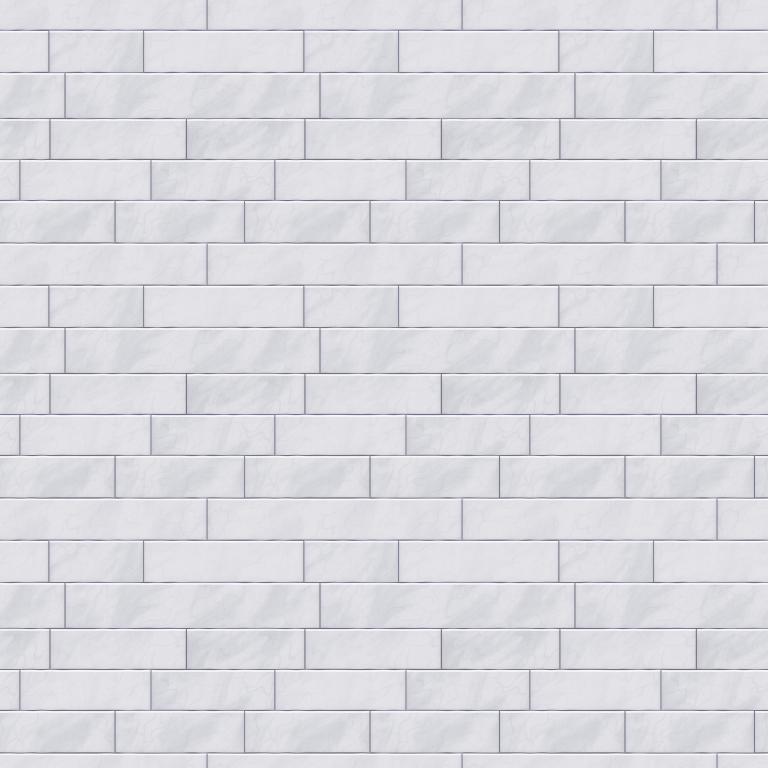
A WebGL 2 fragment shader for this texture:

```glsl
#version 300 es
precision highp float;
// Pale marble wall: a block of six uneven tile courses, repeated about three
// times each way. Each tile gets its own seed and tone; layered sines make the
// soft clouds, cellular borders the veins, and box-filtered bands the joints.
uniform vec2 u_resolution;
out vec4 fragColor;

const float PERIOD = 0.332;        // block size, in canvas units
const float BLOCK_TOP = 0.953;     // offset of the first course, in blocks
const float JOINT = 0.0021;        // half width of a joint, in blocks
const float GLINT = 0.0068;        // height of the bright upper bevel
const vec3 MARBLE = vec3(0.893, 0.892, 0.912);
const vec3 CLOUD = vec3(0.785, 0.795, 0.815);
const vec3 GROUT = vec3(0.53, 0.52, 0.59);
const vec3 BEVEL = vec3(0.985);

// Each course: top edge, first joint, second joint (equal means one long tile)
const vec3 COURSES[7] = vec3[7](
  vec3(0.0, 0.812, 0.812), vec3(0.1657, 0.192, 0.563),
  vec3(0.3314, 0.255, 0.255), vec3(0.5118, 0.196, 0.731),
  vec3(0.6726, 0.078, 0.592), vec3(0.8333, 0.451, 0.959), vec3(1.0));
// Greyness of the two tiles in each course
const vec2 TONES[6] = vec2[6](vec2(0.3), vec2(0.6, 0.2), vec2(0.55),
  vec2(0.38, 0.75), vec2(0.25, 0.6), vec2(0.55, 0.58));

vec2 hash2(vec2 p) {
  vec2 k = vec2(dot(p, vec2(127.1, 311.7)), dot(p, vec2(269.5, 183.3)));
  return fract(sin(k) * 43758.55);
}

// Share of one pixel covered by the band from lo to hi
float band(float d, float lo, float hi, float px) {
  return max(0.0, min(d + 0.5 * px, hi) - max(d - 0.5 * px, lo)) / px;
}

// Layered, warped and turned sines, roughly -1 to 1
float clouds(vec2 p, float seed) {
  const mat2 TURN = mat2(0.8, 0.6, -0.6, 0.8);
  float sum = 0.0, amp = 0.6;
  for (int i = 0; i < 5; i++) {
    p += 0.55 * sin(1.3 * p.yx + seed);
    sum += amp * sin(p.x + seed) * cos(p.y - seed);
    p = TURN * p * 1.8 + 1.7;
    amp *= 0.58;
  }
  return sum;
}

// Gap between the nearest two cell points: zero along cell borders
float cellGap(vec2 p, float seed) {
  vec2 cell = floor(p);
  float near = 9.0, next = 9.0;
  for (int j = -1; j <= 1; j++)
    for (int i = -1; i <= 1; i++) {
      vec2 c = cell + vec2(i, j);
      float d = length(c + hash2(c + seed) - p);
      next = min(next, max(near, d));
      near = min(near, d);
    }
  return next - near;
}

float veins(vec2 p, float seed, float width) {
  p += 0.22 * sin(3.1 * p.yx + seed) + 0.1 * sin(8.3 * p.yx - seed);
  return 1.0 - smoothstep(0.0, width, cellGap(p, seed));
}

// Stone colour, with grain leaning up to the right
vec3 marble(vec2 p, float seed, float tone) {
  vec2 grain = vec2(dot(p, vec2(0.64, -0.77)), dot(p, vec2(0.77, 0.64)));
  float cloud = clouds(grain * vec2(9.0, 23.0), seed);
  float mottle = clouds(grain * vec2(38.0, 60.0), seed + 4.0);
  float patches = smoothstep(-0.5, 0.5, clouds(p * 14.0, seed + 9.0));
  float crack = veins(grain * vec2(9.0, 15.0), seed, 0.13) * patches;
  crack += 0.6 * veins(grain * vec2(19.0, 27.0), seed + 5.0, 0.16) * (1.0 - patches);
  float grey = tone * (0.18 + 0.8 * smoothstep(-0.4, 0.8, cloud));
  grey += 0.06 * mottle + crack * (0.13 + 0.22 * tone);
  return mix(MARBLE, CLOUD, clamp(grey, 0.0, 1.0));
}

void main() {
  vec2 uv = gl_FragCoord.xy / u_resolution;
  vec2 px = 1.0 / (u_resolution * PERIOD);
  vec2 block = vec2(uv.x, 1.0 - uv.y) / PERIOD;
  float down = fract(block.y - BLOCK_TOP);

  // Find the course, then the tile along it
  int row = 0;
  for (int i = 1; i < 6; i++) if (down >= COURSES[i].x) row = i;
  vec3 course = COURSES[row];
  float along = fract(block.x - course.y);
  float split = fract(course.z - course.y);
  bool second = along >= split;
  float seed = float(row) * 2.37 + (second ? 7.9 : 1.3);
  float tone = second ? TONES[row].y : TONES[row].x;
  vec2 local = vec2(along - (second ? split : 0.0), down - course.x);
  vec3 color = marble(local, seed, tone);

  // Distances to the joints, and their slight unevenness
  float below = COURSES[row + 1].x - down;
  float side = min(min(along, 1.0 - along), abs(along - split));
  float level = min(local.y, below);
  float wear = sin(31.0 * along + 3.0 * sin(17.0 * along + seed));
  float halfWidth = JOINT * (1.0 + 0.22 * wear);

  // Soft shade by the joints, bright bevel on top, then the dark joints
  float shade = 0.22 * exp(-side / 0.007) + 0.16 * exp(-below / 0.007);
  color = mix(color, GROUT, shade);
  float glint = band(local.y, JOINT, JOINT + GLINT, px.y);
  color = mix(color, BEVEL, glint * (0.88 + 0.12 * wear));
  float joint = max(band(level, -halfWidth, halfWidth, px.y),
                    band(side, -JOINT, JOINT, px.x));
  color = mix(color, GROUT * (0.95 - 0.1 * wear), joint);
  fragColor = vec4(color, 1.0);
}
```
